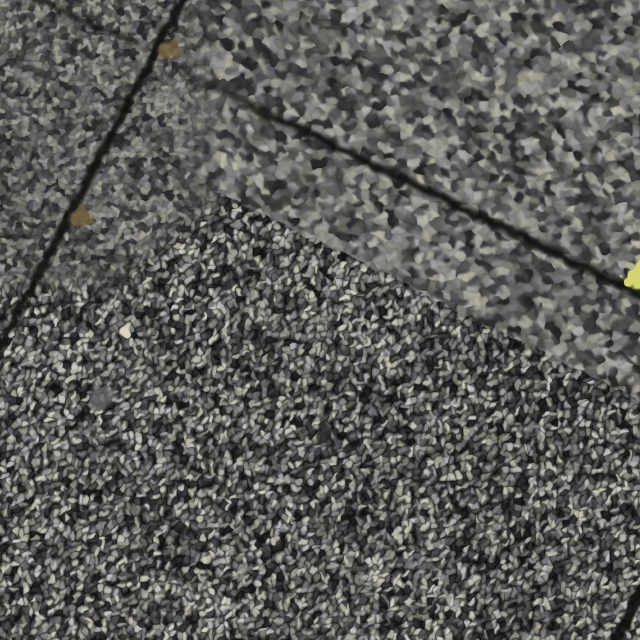
Reproduce this texture procedurally as a Shadertoy shader.

```glsl
#define NEAR_GRAINS 108.0
#define FAR_GRAINS 88.0
#define LEFT_GRAINS 118.0
#define NEAR_CONTRAST 0.56
#define FAR_CONTRAST 0.50
#define BASE_TONE 0.375
#define JOINT_COLOR vec3(0.06, 0.06, 0.055)
#define LEAF_BROWN vec3(0.46, 0.39, 0.22)
#define LEAF_YELLOW vec3(0.83, 0.83, 0.45)
#define PEBBLE_COLOR vec3(0.85, 0.83, 0.75)

vec3 hash32(vec2 p) {
    vec3 q = fract(vec3(p.xyx) * vec3(0.1031, 0.1030, 0.0973));
    q += dot(q, q.yxz + 33.33);
    return fract((q.xxy + q.yzz) * q.zyx);
}

vec2 valueNoise2(vec2 p) {
    vec2 i = floor(p), f = fract(p);
    f = f * f * (3.0 - 2.0 * f);
    vec2 low = mix(hash32(i).xy, hash32(i + vec2(1, 0)).xy, f.x);
    vec2 high = mix(hash32(i + vec2(0, 1)).xy, hash32(i + vec2(1, 1)).xy, f.x);
    return mix(low, high, f.y);
}

// Irregular stone grains: x = tone, y = hue, z = squared distance to nearest
vec3 grains(vec2 p, float sharpness, float tilt, float spread) {
    p += 0.55 * (valueNoise2(p * 1.3 + 60.0) - 0.5);
    vec2 cell = floor(p), blended = vec2(0.0);
    float total = 0.0001, nearest = 4.0;
    for (int j = -1; j <= 1; j++)
    for (int i = -1; i <= 1; i++) {
        vec2 id = cell + vec2(i, j);
        vec3 place = hash32(id + 17.0);
        vec3 look = hash32(id + 231.0);
        vec2 r = p - id - 0.5 - (place.xy - 0.5) * 0.9;
        float window = max(0.0, 1.0 - dot(r, r) / 1.1);
        float a = tilt + spread * (place.z - 0.5);
        vec2 axis = vec2(cos(a), sin(a));
        float stretch = mix(1.1, 1.6, look.z);
        r = vec2(dot(r, axis) / stretch, dot(r, vec2(-axis.y, axis.x)) * stretch);
        float d2 = dot(r, r);
        float weight = exp(-sharpness * d2) * window;
        blended += look.xy * weight;
        total += weight;
        nearest = min(nearest, d2);
    }
    return vec3(blended / total, nearest);
}

// Grey stone colour: cool in the darks, faintly warm in the lights
vec3 stone(vec3 g, float contrast, float gapDepth) {
    float tone = BASE_TONE + contrast * (g.x - 0.5);
    tone *= mix(1.12, 1.12 - gapDepth, smoothstep(0.0, 0.5, g.z));
    tone = max(tone, 0.07);
    vec3 tint = mix(vec3(0.99, 0.98, 1.01), vec3(1.01, 1.01, 0.95), g.x);
    return tone * (tint + (g.y - 0.5) * vec3(0.03, 0.02, -0.09));
}

float segment(vec2 p, vec2 a, vec2 b) {
    vec2 d = b - a;
    return length(p - a - d * clamp(dot(p - a, d) / dot(d, d), 0.0, 1.0));
}

float joint(vec2 p, vec2 a, vec2 b, float halfWidth, float blur) {
    return 1.0 - smoothstep(halfWidth - blur, halfWidth + blur, segment(p, a, b));
}

float blob(vec2 p, vec2 center, vec2 radius, float blur) {
    float wobble = 0.9 * (valueNoise2(p * 95.0).x - 0.5);
    return 1.0 - smoothstep(1.0 - blur, 1.0 + blur, length((p - center) / radius) + wobble);
}

void mainImage(out vec4 fragColor, in vec2 fragCoord) {
    vec2 uv = fragCoord / iResolution.y;
    vec2 ragged = uv + 0.008 * (valueNoise2(uv * 65.0) - 0.5);

    // Blurred paving behind, finer on the left
    vec3 far = stone(grains(uv * FAR_GRAINS, 4.0, -0.35, 2.2), FAR_CONTRAST, 0.12);
    vec3 left = stone(grains(uv * LEFT_GRAINS, 5.0, 0.5, 2.6), FAR_CONTRAST * 0.9, 0.2);
    vec3 color = mix(far, left * 0.95, 1.0 - smoothstep(0.27, 0.35, uv.x));

    // Crisp slab in front: sharp upper edge, soft left shoulder
    vec3 crisp = stone(grains(uv * NEAR_GRAINS, 9.0, 1.05, 2.0), NEAR_CONTRAST, 0.62);
    float edge = 0.70 - 0.494 * (ragged.x - 0.341) - ragged.y;
    float shoulder = max(0.56, 0.557 + 0.836 * (uv.x - 0.17)) - uv.y;
    float slab = smoothstep(-0.002, 0.002, edge) * smoothstep(-0.03, 0.03, shoulder);
    color = mix(color, crisp * 1.07, slab);
    color *= 1.0 - 0.25 * slab * (1.0 - smoothstep(0.0, 0.012, edge));

    // Broad uneven staining
    color *= 0.92 + 0.08 * valueNoise2(uv * 9.0).x + 0.08 * valueNoise2(uv * 30.0 + 8.0).x;

    // Dark joints between the slabs
    float gaps = joint(ragged, vec2(0.29, 0.885), vec2(1.02, 0.53), 0.0065, 0.006);
    gaps *= mix(0.5, 1.0, smoothstep(0.28, 0.48, uv.x));
    gaps = max(gaps, 0.75 * joint(ragged, vec2(0.04, 1.01), vec2(0.21, 0.932), 0.0045, 0.004));
    gaps = max(gaps, 0.3 * joint(ragged, vec2(0.21, 0.932), vec2(0.29, 0.885), 0.004, 0.004));
    gaps = max(gaps, joint(ragged, vec2(0.29, 1.01), vec2(0.156, 0.753), 0.007, 0.005));
    gaps = max(gaps, joint(ragged, vec2(0.156, 0.753), vec2(-0.01, 0.44), 0.007, 0.005));
    gaps = max(gaps, joint(ragged, vec2(1.01, 0.10), vec2(0.96, -0.01), 0.008, 0.003));
    color = mix(color, JOINT_COLOR, 0.9 * gaps);

    // Leaf scraps and odd stones
    color = mix(color, LEAF_BROWN, 0.75 * blob(uv, vec2(0.265, 0.924), vec2(0.018, 0.013), 0.35));
    color = mix(color, LEAF_BROWN, 0.75 * blob(uv, vec2(0.127, 0.661), vec2(0.017, 0.013), 0.35));
    color = mix(color, LEAF_YELLOW, blob(uv, vec2(0.995, 0.567), vec2(0.02, 0.024), 0.15));
    color = mix(color, PEBBLE_COLOR, blob(uv, vec2(0.195, 0.482), vec2(0.011, 0.009), 0.2));
    color = mix(color, vec3(0.42), 0.7 * blob(uv, vec2(0.154, 0.381), vec2(0.018), 0.2));
    color = mix(color, vec3(0.17), 0.8 * blob(uv, vec2(0.506, 0.325), vec2(0.011, 0.014), 0.2));

    fragColor = vec4(clamp(color, 0.0, 1.0), 1.0);
}
```
